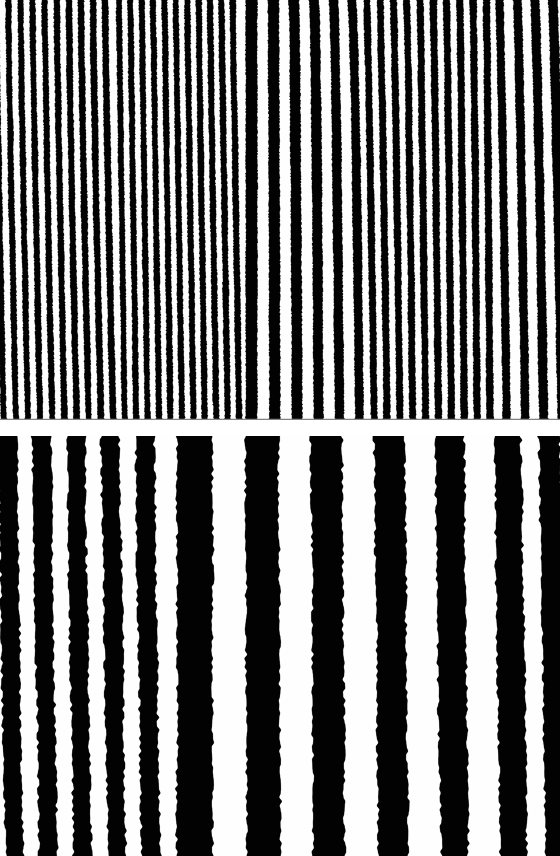
Top, the full canvas; bottom, a detail of the centre.
This pattern is drawn by a Shadertoy shader. Its source:

```glsl
#define PAPER vec3(0.995)
#define INK vec3(0.006)
#define RULE_COLOR vec3(0.51)
#define RULE_HEIGHT 0.003
#define GRAIN_ROWS 300.0
#define GRAIN_SIZE 0.0016
#define WOBBLE_ROWS 16.0
#define WOBBLE_SIZE 0.0010
#define SOFTNESS 0.75

// Sine-free hash
float hash(vec2 p) {
    vec3 q = fract(p.xyx * 0.1031);
    q += dot(q, q.yzx + 33.33);
    return fract((q.x + q.y) * q.z);
}

// Smooth noise along one axis, one lane per stripe edge
float edgeNoise(float y, float lane) {
    float row = floor(y);
    float t = smoothstep(0.0, 1.0, y - row);
    return mix(hash(vec2(row, lane)), hash(vec2(row + 1.0, lane)), t) - 0.5;
}

// Signed offset that roughens an edge: fine grain plus slow wobble
float wear(float y, float lane) {
    return GRAIN_SIZE * edgeNoise(y * GRAIN_ROWS, lane)
         + WOBBLE_SIZE * edgeNoise(y * WOBBLE_ROWS, lane + 211.0);
}

// Evenly spaced leaning stripes.
// top, bottom: first and last centre at that side of the canvas
// widths: first and last stripe; bend: curve of the lean; bow: uneven spacing
float stripeBand(vec2 uv, int count, vec2 top, vec2 bottom, vec2 widths,
                 float bend, float bow, float seed) {
    float pixel = SOFTNESS / iResolution.x;
    float lean = pow(clamp(1.0 - uv.y, 0.0, 1.0), bend);
    vec2 ends = mix(top, bottom, lean);
    float ink = 0.0;
    for (int i = 0; i < count; i++) {
        float t = float(i) / float(count - 1);
        float center = mix(ends.x, ends.y, t) + 4.0 * bow * t * (1.0 - t);
        float offset = uv.x - center;
        float lane = seed + 2.0 * float(i) + step(0.0, offset);
        float halfWidth = 0.5 * mix(widths.x, widths.y, t);
        float d = abs(offset) - halfWidth + wear(uv.y, lane);
        ink = max(ink, 1.0 - smoothstep(-pixel, pixel, d));
    }
    return ink;
}

void mainImage(out vec4 fragColor, in vec2 fragCoord) {
    vec2 uv = fragCoord / iResolution.xy;

    // Two fine bands, a bold one, a medium one, and a bold one
    float ink = stripeBand(uv, 10, vec2(-0.0065, 0.1875), vec2(0.0065, 0.2018),
                           vec2(0.0104, 0.0117), 1.2, 0.0, 0.0);
    ink = max(ink, stripeBand(uv, 11, vec2(0.2122, 0.4154), vec2(0.2227, 0.4271),
                              vec2(0.0104, 0.0111), 1.0, 0.0, 40.0));
    ink = max(ink, stripeBand(uv, 6, vec2(0.4492, 0.6276), vec2(0.4492, 0.6419),
                              vec2(0.0212, 0.0156), 0.55, 0.0043, 80.0));
    ink = max(ink, stripeBand(uv, 10, vec2(0.6549, 0.8685), vec2(0.6680, 0.8750),
                              vec2(0.0122, 0.0128), 0.8, 0.0, 120.0));
    ink = max(ink, stripeBand(uv, 4, vec2(0.8919, 0.9870), vec2(0.9049, 1.0039),
                              vec2(0.0143, 0.0172), 0.8, 0.0, 160.0));

    // Thin grey rule along the bottom
    float pixelY = SOFTNESS / iResolution.y;
    float rule = 1.0 - smoothstep(-pixelY, pixelY, uv.y - RULE_HEIGHT);

    vec3 color = mix(PAPER, INK, ink);
    fragColor = vec4(mix(color, RULE_COLOR, rule), 1.0);
}
```
